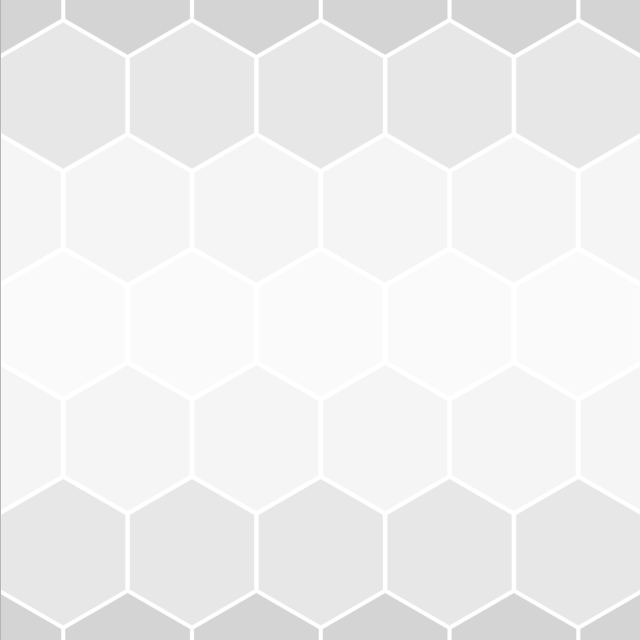
A three.js fragment shader for this pattern:

```glsl
varying vec2 vUv;

// Signed distance to an upright hexagon with a point at top and bottom
float hexagon(vec2 p, float halfWidth, float halfHeight) {
  p = abs(p);
  return max(p.x - halfWidth, (p.y + 0.577 * p.x - halfHeight) * 0.866);
}

// Tiles darken with their distance from the middle row
float rowGrey(float row) {
  float n = abs(row);
  return n < 0.5 ? 0.982 : n < 1.5 ? 0.959 : n < 2.5 ? 0.904 : 0.83;
}

void main() {
  vec2 pitch = vec2(0.2012, 0.1784);
  vec2 p = vUv - vec2(0.5012, 0.4939);
  float nearestRow = floor(p.y / pitch.y + 0.5);
  float grey = 1.0;

  // Tiles of the nearest row and its neighbours, over white joints
  for (int i = -1; i <= 1; i++) {
    float row = nearestRow + float(i);
    float shift = 0.5 * mod(row, 2.0);
    float column = floor(p.x / pitch.x - shift + 0.5) + shift;
    vec2 local = p - vec2(column, row) * pitch;

    // Joints grow slightly finer towards the outer rows
    float d = hexagon(local, 0.0965, 0.1137) - 0.0003 * abs(row);
    grey = mix(grey, rowGrey(row), 1.0 - smoothstep(-0.0013, 0.0013, d));
  }

  // Thin rule along the left edge
  float rule = 1.0 - smoothstep(0.0006, 0.002, vUv.x);
  grey = mix(grey, 0.7, rule);

  gl_FragColor = vec4(vec3(grey), 1.0);
}
```
